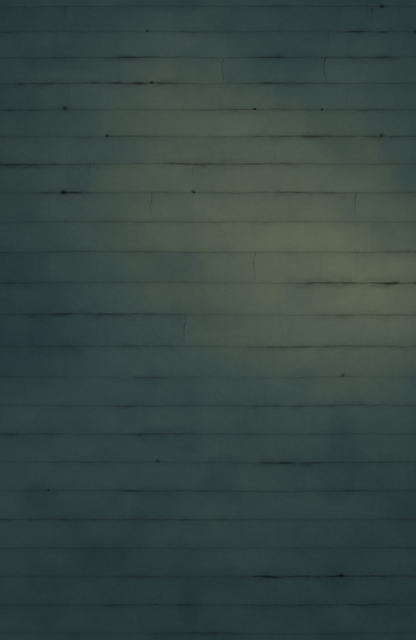
Reproduce this texture procedurally as a Shadertoy shader.

```glsl
const float ROWS = 22.47;      // boards per canvas height
const float FIRST_SEAM = 0.0104;
const float BOARD_LENGTH = 0.16;

float hash(vec2 p) {
    return fract(sin(dot(p, vec2(127.1, 311.7))) * 43758.5453);
}

float noise(vec2 p) {
    vec2 i = floor(p), f = fract(p);
    f = f * f * (3.0 - 2.0 * f);
    return mix(mix(hash(i), hash(i + vec2(1, 0)), f.x),
               mix(hash(i + vec2(0, 1)), hash(i + vec2(1, 1)), f.x), f.y);
}

float fbm(vec2 p) {
    float sum = 0.0, amp = 0.5;
    for (int i = 0; i < 4; i++) {
        sum += amp * noise(p);
        p = p * 2.03 + 17.3;
        amp *= 0.5;
    }
    return sum;
}

float glow(vec2 p, vec2 center, vec2 radius) {
    vec2 d = (p - center) / radius;
    return exp(-dot(d, d));
}

float stroke(float d, float halfWidth, float px) {
    return 1.0 - smoothstep(halfWidth - px, halfWidth + px, abs(d));
}

// Broad light pooled at the upper middle and right
float lighting(vec2 q) {
    return 0.09
         + 0.74 * glow(q, vec2(0.53, 0.74), vec2(0.50, 0.26))
         + 0.62 * glow(q, vec2(0.88, 0.55), vec2(0.38, 0.17))
         + 0.33 * glow(q, vec2(0.50, 0.29), vec2(0.62, 0.22));
}

vec3 wallColor(float light, float cool) {
    const vec3 deep = vec3(0.122, 0.192, 0.207);
    const vec3 teal = vec3(0.22, 0.283, 0.272);
    const vec3 olive = vec3(0.345, 0.385, 0.32);
    vec3 c = mix(deep, teal, clamp(light * 2.0, 0.0, 1.0));
    c = mix(c, olive, clamp(light * 2.0 - 1.0, 0.0, 1.15));
    return c + cool * vec3(-0.010, -0.002, 0.012);
}

// Board coordinate counted downward; the upper boards are unevenly spaced
float boardCoord(vec2 p) {
    float y = 1.0 - p.y;
    float shift = 0.021 * sin(3.14159 * min(y / 0.57, 1.0));
    float wobble = 0.0020 * (noise(vec2(p.x * 9.0, y * 8.0)) - 0.5)
                 + 0.0012 * (noise(vec2(p.x * 60.0, y * 40.0)) - 0.5);
    return (y + shift + wobble - FIRST_SEAM) * ROWS;
}

// Hairline groove broken into flecks, with grainy smudges clinging to it
float seam(float x, float d, float id, float px) {
    float patchy = smoothstep(0.35, 0.85, fbm(vec2(x * 9.0, id * 5.3)) * 1.15);
    float flecks = smoothstep(0.25, 0.8, noise(vec2(x * 75.0, id * 9.1)));
    float strength = patchy * (0.45 + 0.55 * hash(vec2(id, 8.0)));
    float line = stroke(d, 0.0009, px) * (0.07 + 0.22 * strength * (0.35 + flecks));
    float grain = smoothstep(0.35, 0.85, fbm(vec2(x * 60.0, id * 3.7 + d * 160.0)));
    float reach = exp(-abs(d - 0.001) / 0.0045);
    return line + reach * (0.05 + (0.08 + 0.36 * grain) * strength);
}

// Sparse dark pits sitting near the seams
float specks(float x, float d, float id, float upper) {
    float sum = 0.0, cell = floor(x * 20.0);
    for (int i = -1; i <= 1; i++) {
        vec2 key = vec2(cell + float(i), id);
        float center = (key.x + hash(key + 3.1)) / 20.0;
        float radius = mix(0.0014, 0.0038, hash(key + 5.7));
        float present = step(0.985 - 0.075 * upper, hash(key + 9.4));
        vec2 offset = vec2((x - center) * 0.8, d + 0.003 * (hash(key) - 0.2));
        float ragged = 0.3 + 1.4 * noise(vec2(x, d) * 350.0 + id);
        sum += present * ragged * exp(-dot(offset, offset) / (radius * radius));
    }
    return min(sum, 1.0);
}

// Rare, faded vertical butt joint between boards
float joint(float along, vec2 board, float rowFract, float px) {
    float d = (along - step(0.5, along)) * BOARD_LENGTH;
    vec2 key = vec2(board.x + step(0.5, along), board.y);
    float present = smoothstep(0.72, 1.0, hash(key + 2.3));
    float span = 1.0 - smoothstep(0.3, 1.0, rowFract * (0.6 + hash(key + 6.1)));
    float broken = 0.4 + noise(vec2(rowFract * 9.0, key.x * 7.0));
    float bend = 0.004 * (noise(vec2(rowFract * 4.0, key.x)) - 0.5);
    return stroke(d + bend, 0.0008, px) * present * span * broken;
}

void mainImage(out vec4 fragColor, in vec2 fragCoord) {
    vec2 q = fragCoord / iResolution.xy;
    vec2 p = fragCoord / iResolution.y;
    float px = 1.0 / iResolution.y;

    // Board layout
    float row = boardCoord(p);
    float rowId = floor(row), rowFract = fract(row);
    float seamId = floor(row + 0.5);
    float seamDist = (row - seamId) / ROWS;
    float along = p.x / BOARD_LENGTH + hash(vec2(rowId, 4.0));
    vec2 board = vec2(floor(along), rowId);
    float upper = smoothstep(0.35, 0.6, q.y);

    // Light, cloudy stains, board tint and grain
    float light = lighting(q);
    light += 0.28 * (fbm(p * vec2(5.0, 6.5) + 2.0) - 0.47);
    light += 0.16 * (fbm(p * vec2(24.0, 24.0) + 7.0) - 0.47);
    light += 0.08 * (hash(board) - 0.5) * (0.2 + 0.8 * upper);
    light += 0.05 * (noise(p * 260.0) - 0.5);
    float blot = smoothstep(0.62, 0.85, noise(p * vec2(17.0, 22.0) + 31.0));
    light -= 0.06 * blot;
    float cool = 0.7 * glow(q, vec2(0.1, 0.42), vec2(0.5, 0.16)) + fbm(p * 4.0) - 0.47;
    vec3 color = wallColor(max(light, -0.1), cool);

    // Seams fade across the hazy middle; joints and pits add wear
    float haze = 1.0 - 0.5 * glow(q, vec2(0.5, 0.43), vec2(1.5, 0.08));
    float dark = haze * seam(p.x, seamDist, seamId, px);
    dark += 0.24 * joint(fract(along), board, rowFract, px) * upper;
    dark += 0.40 * specks(p.x, seamDist, seamId, upper);
    color *= 1.0 - min(dark, 0.7);

    fragColor = vec4(color, 1.0);
}
```
